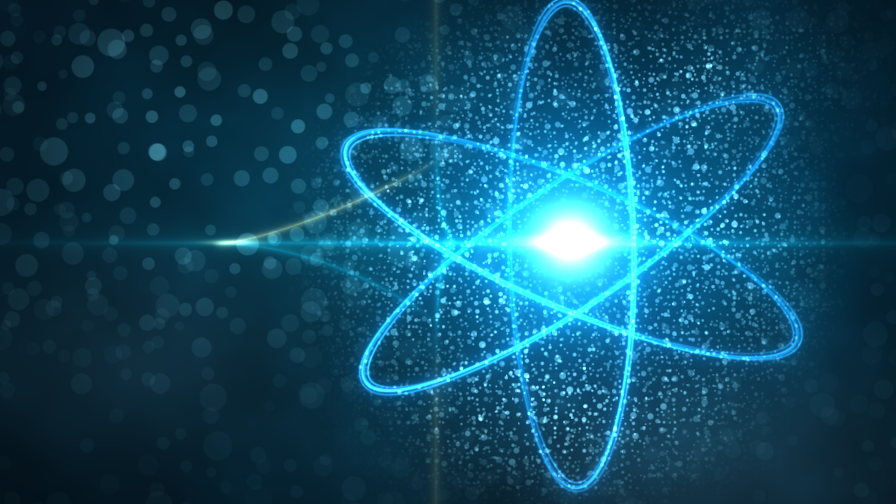
Give the GLSL for this background, as a Shadertoy shader.

```glsl
// A glowing atom: three tilted elliptical orbits around a white-hot nucleus.
// Implicit ellipse distances draw the orbits, hashed grids scatter bokeh and
// dust, and Gaussian falloffs build the misty backdrop and the lens flare.

const vec2 NUCLEUS = vec2(1.132, 0.523);
const vec2 ORBIT_CENTER = vec2(1.134, 0.515);
const vec3 ORBIT_BLUE = vec3(0.02, 0.50, 0.90);
const vec3 FLARE_TEAL = vec3(0.03, 0.50, 0.58);
const vec3 FLARE_GOLD = vec3(0.42, 0.36, 0.20);
const vec3 BOKEH_TINT = vec3(0.38, 0.62, 0.66);
const vec3 DUST_TINT = vec3(0.62, 0.88, 0.95);

vec3 hash3(vec2 p) {
    vec3 q = fract(p.xyx * vec3(0.1031, 0.1030, 0.0973));
    q += dot(q, q.yxz + 33.33);
    return fract((q.xxy + q.yzz) * q.zyx);
}

float noise(vec2 p) {
    vec2 i = floor(p), f = fract(p);
    f = f * f * (3.0 - 2.0 * f);
    return mix(mix(hash3(i).x, hash3(i + vec2(1, 0)).x, f.x),
               mix(hash3(i + vec2(0, 1)).x, hash3(i + vec2(1, 1)).x, f.x), f.y);
}

float fbm(vec2 p) {
    float sum = 0.0, amp = 0.5;
    for (int i = 0; i < 4; i++) {
        sum += amp * noise(p);
        p = p * 2.03 + 17.0;
        amp *= 0.5;
    }
    return sum;
}

// Gaussian blob with separate radii along x and y
float blob(vec2 p, vec2 center, vec2 radii) {
    vec2 q = (p - center) / radii;
    return exp(-dot(q, q));
}

// One disc per grid cell, kept inside its cell; radius is in cell units
float discs(vec2 p, float cells, float radius, float density, float seed) {
    vec2 g = p * cells + seed * 7.31;
    vec3 h = hash3(floor(g) + seed * 19.0);
    float r = radius * mix(0.55, 1.0, h.z);
    vec2 center = mix(vec2(r), vec2(1.0 - r), h.xy);
    float soft = max(0.08 * r, cells / iResolution.y);
    float d = length(fract(g) - center) - r;
    float shown = step(fract(h.z * 37.7 + h.x * 5.1), density);
    return shown * (1.0 - smoothstep(-soft, soft, d)) * mix(0.3, 1.0, fract(h.y * 13.7));
}

// Light of an orbit: fine strands, a halo and beads, strongest near angle 'lit'
vec3 orbit(vec2 p, vec2 radii, float tilt, float lit) {
    float c = cos(tilt), s = sin(tilt);
    vec2 q = mat2(c, -s, s, c) * (p - ORBIT_CENTER);
    vec2 n = q / radii;
    float k = length(n);
    float d = k * (k - 1.0) / max(length(n / radii), 1e-3);
    float a = atan(n.y, n.x);
    float ends = pow(abs(cos(a)), 4.0);
    float power = 0.4 + 0.6 * pow(0.5 + 0.5 * cos(a - lit), 1.5) + 0.3 * ends;
    float strands = 0.0;
    for (int i = 0; i < 4; i++) {
        float fi = float(i);
        float shift = (fi - 1.5) * (0.002 + 0.004 * ends) + 0.0015 * sin(2.0 * a + fi * 1.9);
        float w = (d - shift) / 0.0023;
        strands += exp(-w * w) * (0.55 + 0.25 * sin(3.0 * a + fi * 2.4));
    }
    float halo = exp(-abs(d) / 0.012);
    float beads = discs(p, 75.0, 0.28, 0.4, lit) * exp(-abs(d) / 0.008);
    vec3 light = ORBIT_BLUE * (0.75 * strands + 0.42 * halo);
    light += vec3(0.30, 0.42, 0.35) * strands * power * 0.6;
    return light * power + beads * power * vec3(0.6, 0.8, 0.8);
}

vec3 backdrop(vec2 p) {
    vec3 col = vec3(0.012, 0.075, 0.115);
    col += vec3(0.015, 0.20, 0.26) * blob(p, vec2(0.92, 0.57), vec2(0.66, 0.46));
    col += vec3(0.00, 0.08, 0.12) * blob(p, vec2(1.5, 0.55), vec2(0.4, 0.45));
    col += vec3(0.07, 0.09, 0.10) * blob(p, vec2(1.35, 0.10), vec2(0.45, 0.22));
    col += vec3(0.035, 0.03, 0.03) * blob(p, vec2(0.3, 0.3), vec2(0.35, 0.2));
    col *= 0.65 + 0.7 * fbm(p * 4.0);
    return col + vec3(0.0, 0.23, 0.42) * blob(p, NUCLEUS, vec2(0.27, 0.29));
}

vec3 scatteredLights(vec2 p) {
    float field = blob(p, vec2(0.47, 0.74), vec2(0.42, 0.33)) + 0.15;
    float bokeh = 0.0, dust = 0.0;
    for (int i = 0; i < 4; i++) {
        float fi = float(i);
        bokeh += discs(p, 10.0 + 2.5 * fi, 0.29, 0.4, fi + 1.0);
        dust += discs(p, 34.0 + 17.0 * fi, 0.23, 0.5, fi + 9.0);
    }
    float r = length((p - NUCLEUS) * vec2(0.95, 1.0));
    float cloud = smoothstep(0.05, 0.16, r) * (1.0 - smoothstep(0.26, 0.56, r));
    cloud *= 0.4 + 0.8 * fbm(p * 7.0 + 3.0);
    cloud += 0.45 * blob(p, vec2(1.45, 0.86), vec2(0.18, 0.12));
    cloud += 0.35 * blob(p, vec2(1.1, 0.15), vec2(0.25, 0.11));
    return BOKEH_TINT * bokeh * field * 0.30 + DUST_TINT * dust * cloud * 0.65;
}

vec3 lensFlare(vec2 p) {
    float dy = p.y - 0.518;
    float reach = blob(p, vec2(0.98, 0.518), vec2(0.62, 1.0));
    vec3 light = FLARE_TEAL * reach * (0.65 * exp(-abs(dy) / 0.007) + 0.28 * exp(-abs(dy) / 0.03));
    // Cusped vertical arc and its faint golden continuation
    float arc = abs(p.x - 0.865 - 0.035 * exp(-abs(dy) / 0.05));
    light += FLARE_TEAL * 0.55 * exp(-arc / 0.006) * exp(-pow(dy / 0.18, 4.0));
    light += FLARE_GOLD * 0.3 * exp(-arc / 0.008) * smoothstep(0.15, 0.35, abs(dy));
    // Golden filament rising to the right, teal one falling below it
    float t = clamp((p.x - 0.417) / 0.51, 0.0, 1.0);
    float fade = smoothstep(0.0, 0.06, t) * (1.0 - smoothstep(0.6, 1.0, t));
    light += FLARE_GOLD * fade * exp(-abs(dy + 0.004 - 0.2 * pow(t, 1.48)) / 0.005);
    light += FLARE_TEAL * 0.4 * fade * exp(-abs(dy + 0.2 * t * t) / 0.006);
    return light + vec3(0.5, 0.45, 0.25) * blob(p, vec2(0.46, 0.519), vec2(0.045, 0.005));
}

void mainImage(out vec4 fragColor, in vec2 fragCoord) {
    vec2 p = fragCoord / iResolution.y;
    vec3 col = backdrop(p) + scatteredLights(p) + lensFlare(p);
    col += orbit(p, vec2(0.482, 0.123), 1.592, -1.5);
    col += orbit(p, vec2(0.486, 0.125), -0.408, -2.2);
    col += orbit(p, vec2(0.490, 0.120), 0.590, -2.6);
    // Nucleus: blue aura, white core and a short horizontal glare
    col += vec3(0.12, 0.42, 0.45) * blob(p, NUCLEUS, vec2(0.13));
    col += vec3(1.3) * blob(p, NUCLEUS, vec2(0.062, 0.056));
    col += vec3(0.7, 0.9, 0.9) * blob(p, NUCLEUS - vec2(0.0, 0.004), vec2(0.11, 0.015));
    fragColor = vec4(clamp(col, 0.0, 1.0), 1.0);
}
```
